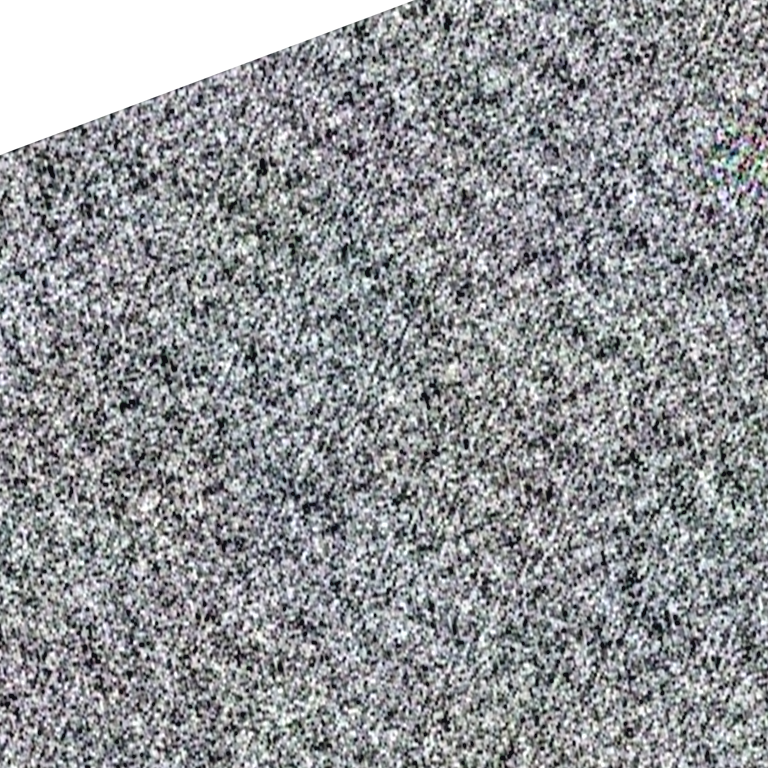
Write a Shadertoy shader that draws this texture.

```glsl
// Fine grey speckled stone grain with a slanted white corner at the upper left.

float hash(vec2 p) {
    return fract(sin(dot(p, vec2(127.1, 311.7))) * 43758.5453);
}

// Smooth value noise, centred on zero
float noise(vec2 p) {
    vec2 cell = floor(p);
    vec2 f = fract(p);
    f = f * f * (3.0 - 2.0 * f);
    float low = mix(hash(cell), hash(cell + vec2(1, 0)), f.x);
    float high = mix(hash(cell + vec2(0, 1)), hash(cell + vec2(1, 1)), f.x);
    return mix(low, high, f.y) - 0.5;
}

// Independent noise for red, green and blue
vec3 colourNoise(vec2 p) {
    return vec3(noise(p), noise(p + 37.3), noise(p + 81.7));
}

vec2 rotate(vec2 p, float angle) {
    float c = cos(angle), s = sin(angle);
    return vec2(c * p.x + s * p.y, c * p.y - s * p.x);
}

void mainImage(out vec4 fragColor, in vec2 fragCoord) {
    vec2 uv = fragCoord / iResolution.y;

    // Two grain directions, so that no rows of cells line up
    vec2 leaning = rotate(uv, -0.35) + 3.0;
    vec2 upright = rotate(uv, 0.22) + 5.0;

    // Fine grain, taller than wide, with weak clusters and broad patches
    float grain = 0.72 * noise(leaning * vec2(220, 150))
                + 0.66 * noise(upright * vec2(300, 215))
                + 0.20 * noise(leaning * vec2(60, 32) + 7.0)
                + 0.05 * noise(upright * 8.0);
    float grey = 0.595 + grain - 0.35 * grain * grain;

    // Faint colour specks, stronger in one patch near the right edge
    vec2 fromPatch = uv - vec2(0.97, 0.79);
    float patchGlow = exp(-dot(fromPatch, fromPatch) * 300.0);
    vec3 tint = vec3(-0.010, 0.0, 0.014)
              + (0.06 + 0.2 * patchGlow) * colourNoise(leaning * vec2(100, 75))
              + 0.035 * colourNoise(upright * 7.0);
    vec3 stone = clamp(grey + tint, vec3(0.05, 0.05, 0.07), vec3(1));

    // White corner above a slanted, slightly darkened edge
    float edge = (uv.y - 0.798 - 0.374 * uv.x) / 1.068;
    stone *= 1.0 - 0.2 * smoothstep(-0.005, 0.0, edge);
    float blur = 0.8 / iResolution.y;
    vec3 colour = mix(stone, vec3(1), smoothstep(-blur, blur, edge));

    fragColor = vec4(colour, 1.0);
}
```
